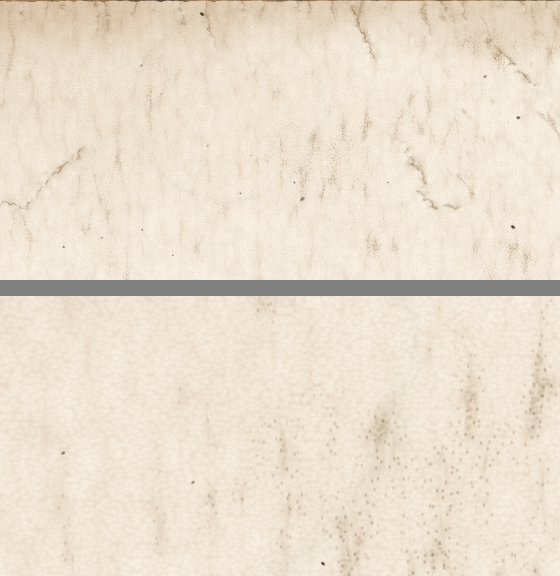
Top: the whole. Bottom: its middle third, enlarged.
Write a Shadertoy shader that draws this texture.

```glsl
#define PAPER vec3(0.966, 0.930, 0.872)
#define AGED  vec3(0.820, 0.715, 0.595)
#define DIRT  vec3(0.520, 0.390, 0.240)
#define INK   vec3(0.160, 0.110, 0.070)
#define GRAIN_SCALE vec2(135.0, 180.0)
#define GRAIN_DEPTH 0.27
#define TOP_TONE 0.46
#define SPECKS 16
#define CRACKS_PER_UNIT 11.0

vec2 hash2(vec2 p) {
    vec3 q = fract(p.xyx * vec3(0.1031, 0.1030, 0.0973));
    q += dot(q, q.yzx + 33.33);
    return fract((q.xx + q.yz) * q.zy);
}

// Cellular noise: distance to the nearest scattered point
float cells(vec2 p) {
    vec2 id = floor(p), f = p - id;
    float d = 4.0;
    for (int y = -1; y <= 1; y++)
    for (int x = -1; x <= 1; x++) {
        vec2 o = vec2(x, y);
        vec2 r = o + hash2(id + o + 71.0) - f;
        d = min(d, dot(r, r));
    }
    return sqrt(d);
}

// Layered cellular noise, centred near 0.43
float cloud(vec2 p) {
    float sum = 0.0, amp = 0.5;
    for (int i = 0; i < 4; i++) {
        sum += amp * cells(p);
        p = 2.0 * p + vec2(5.3, 9.1);
        amp *= 0.5;
    }
    return sum;
}

float segment(vec2 p, vec2 a, vec2 b) {
    vec2 d = b - a;
    return length(p - a - d * clamp(dot(p - a, d) / dot(d, d), 0.0, 1.0));
}

// Water lines and creases
float stainLines(vec2 p) {
    vec4 lines[8] = vec4[8](
        vec4(0.00, 0.275, 0.10, 0.265), vec4(0.10, 0.265, 0.17, 0.35),
        vec4(0.17, 0.36, 0.30, 0.46), vec4(1.45, 0.47, 1.52, 0.345),
        vec4(1.50, 0.31, 1.55, 0.26), vec4(1.55, 0.26, 1.64, 0.265),
        vec4(1.73, 0.87, 1.91, 0.69), vec4(1.26, 0.97, 1.34, 0.80));
    float d = 1.0;
    for (int i = 0; i < 8; i++) d = min(d, segment(p, lines[i].xy, lines[i].zw));
    return 0.50 * exp(-d * 330.0) + 0.22 * exp(-d * 70.0);
}

// Thin tears hanging from the top edge
float cracks(vec2 p) {
    float sum = 0.0, column = floor(p.x * CRACKS_PER_UNIT);
    float depth = max(1.0 - p.y, 0.0);
    for (int i = -1; i <= 1; i++) {
        vec2 h = hash2(vec2(column + float(i), 9.0));
        float x = (column + float(i) + h.x) / CRACKS_PER_UNIT
                + (h.y - 0.5) * depth * 0.5 + 0.004 * sin(depth * 55.0 + h.x * 40.0);
        float reach = 0.05 + 0.20 * h.y * h.y;
        float line = exp(-abs(p.x - x) * 330.0) + 0.25 * exp(-abs(p.x - x) * 70.0);
        sum += line * (1.0 - smoothstep(0.3 * reach, reach, depth));
    }
    return sum;
}

// Small dark flecks, a few of them large
float specks(vec2 p, float px) {
    float cover = 0.0;
    for (int i = 0; i < SPECKS; i++) {
        vec2 h = hash2(vec2(float(i), 3.7)), k = hash2(vec2(float(i), 58.0));
        float r = 0.0015 + 0.0055 * pow(k.x, 4.0);
        vec2 d = p - h * vec2(2.0, 0.95);
        d.y += d.x * (k.y - 0.5);
        float edge = 1.0 - smoothstep(r - px, r + px, length(d * vec2(0.8, 1.0)));
        cover = max(cover, edge * (0.4 + 0.5 * k.y));
    }
    return cover;
}

void mainImage(out vec4 fragColor, in vec2 fragCoord) {
    float px = 1.0 / iResolution.y;
    vec2 p = fragCoord * px;
    float broad = cloud(p * 2.3 + 4.0);
    float ragged = cloud(p * 24.0);
    float fibre = cloud(p * vec2(26.0, 8.0) + 17.0);
    float fine = cells(p * GRAIN_SCALE);
    float dust = cells(p * vec2(95.0, 70.0) + 40.0);
    vec2 warped = p + 0.05 * (vec2(ragged, cloud(p * 24.0 + 30.0)) - 0.43);

    // Broad ageing: darker to the top and the left
    float left = 1.0 - smoothstep(0.2, 1.6, p.x);
    float tone = 0.10 + 0.20 * left * smoothstep(0.0, 0.8, p.y) + 0.26 * (broad - 0.40);
    tone += TOP_TONE * smoothstep(0.74, 1.0, p.y + 0.2 * (broad - 0.43));
    tone += 0.22 * (ragged - 0.43) + 0.28 * (fibre - 0.43);
    tone += GRAIN_DEPTH * (fine - 0.45);

    // Faint ring showing through
    float ring = abs(length(warped - vec2(0.815, 0.62)) - 0.34);
    vec3 col = mix(PAPER, AGED, max(tone, -0.05));
    col -= vec3(0.028, 0.020, 0.024) * exp(-ring * 110.0);

    // Upright smudges and slanted scuffs, broken up by dust and grain
    float patches = smoothstep(0.36, 0.56, broad);
    float gritty = 1.0 - smoothstep(0.10, 0.85, fine);
    float upright = smoothstep(0.49, 0.72, fibre) * (0.25 + 0.75 * patches);
    vec2 slant = mat2(0.88, 0.47, 0.47, -0.88) * p;
    float scuff = smoothstep(0.52, 0.74, cloud(slant * vec2(24.0, 8.0) + 8.0));
    scuff *= smoothstep(1.3, 1.6, p.x) * smoothstep(0.2, 0.35, p.y);
    float dirt = (0.32 * upright + 0.36 * scuff) * gritty;
    dirt += 0.28 * (1.0 - smoothstep(0.06, 0.24, dust)) * smoothstep(0.40, 0.60, 0.5 * (broad + fibre));
    dirt += stainLines(warped) * smoothstep(0.20, 0.50, ragged) * (0.6 + 0.4 * gritty);
    dirt += 0.38 * cracks(warped) * smoothstep(0.20, 0.45, ragged);
    col = mix(col, DIRT, clamp(dirt, 0.0, 0.8));

    // Specks and the thin, patchy burnt top edge
    col = mix(col, INK, specks(p, px));
    float worn = smoothstep(0.32, 0.56, cloud(vec2(p.x * 5.0, 2.0)));
    float rim = 0.002 + 0.014 * max(ragged - 0.32, 0.0) * (0.5 + left);
    float burnt = smoothstep(-rim - 0.002, -rim + 0.002, p.y - 1.0);
    col = mix(col, mix(DIRT, INK, worn * (0.4 + 0.6 * left)), 0.75 * burnt);
    fragColor = vec4(clamp(col, 0.0, 1.0), 1.0);
}
```
